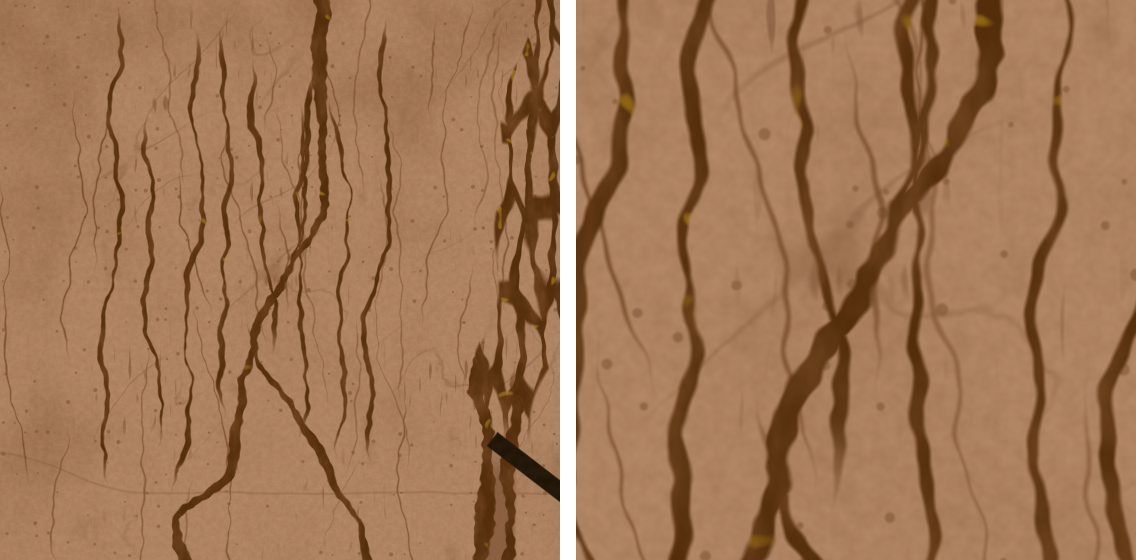
Left: the whole. Right: its middle third, enlarged.
Give the GLSL for this texture, as a Shadertoy shader.

```glsl
// Pale brown marble with steep dark veins, a braided vein web at the right and a dark rod.
#define ROCK vec3(0.685, 0.515, 0.385)
#define SHADE vec3(0.615, 0.445, 0.310)
#define STAIN vec3(0.500, 0.335, 0.215)
#define VEIN_LIGHT vec3(0.430, 0.260, 0.120)
#define VEIN_DARK vec3(0.330, 0.180, 0.045)
#define OCHRE vec3(0.630, 0.460, 0.080)
#define ROD vec3(0.135, 0.090, 0.035)
#define SOFT 0.0018
#define MID_VEINS 8
#define HAIR_VEINS 26
#define WEB_SCALE vec2(25.0, 6.5)

float hash(vec2 p) {
    vec3 q = fract(p.xyx * 0.1031);
    q += dot(q, q.yzx + 33.33);
    return fract((q.x + q.y) * q.z);
}

vec2 hash2(vec2 p) { return vec2(hash(p), hash(p + 71.7)); }

float corner(vec2 cell, vec2 offset) {
    float angle = 6.2832 * hash(cell);
    return dot(offset, vec2(cos(angle), sin(angle)));
}

// Gradient noise, roughly -0.7 to 0.7
float noise(vec2 p) {
    vec2 i = floor(p), f = p - i, e = vec2(1, 0);
    vec2 u = f * f * f * (f * (f * 6.0 - 15.0) + 10.0);
    return mix(mix(corner(i, f), corner(i + e, f - e), u.x),
               mix(corner(i + e.yx, f - e.yx), corner(i + 1.0, f - 1.0), u.x), u.y);
}

float fbm(vec2 p) {
    float sum = 0.0, amp = 0.6;
    for (int k = 0; k < 4; k++) {
        sum += amp * noise(p);
        p = p * 2.1 + 17.3;
        amp *= 0.5;
    }
    return sum;
}

// Coverage of a wandering, swelling vein around x = centre, between y = low and high
float vein(vec2 p, float centre, float width, float low, float high, float seed) {
    float drift = 0.045 * noise(vec2(p.y * 4.0, seed * 7.31))
                + 0.018 * noise(vec2(p.y * 12.0, seed * 3.17 + 40.0))
                + 0.006 * noise(vec2(p.y * 38.0, seed * 1.37 + 90.0));
    float d = p.x - centre - drift;
    float slope = length(vec2(dFdx(d), dFdy(d))) * iResolution.y;
    d = abs(d) / max(slope, 1.0);
    float taper = smoothstep(low, low + 0.08, p.y) * smoothstep(high, high - 0.08, p.y);
    float swell = 0.75 + 0.9 * noise(vec2(p.y * 7.0, seed * 5.3 + 9.0)) + 0.35 * noise(p * 65.0);
    float w = width * max(swell, 0.2) * taper;
    return taper * (1.0 - smoothstep(w - SOFT, w + SOFT, d));
}

// Braided walls between tall, lens-shaped cells
float web(vec2 p) {
    p.x += 0.018 * noise(p * vec2(9.0, 7.0)) + 0.006 * noise(p * 32.0);
    vec2 q = p * WEB_SCALE, cell = floor(q);
    float near = 9.0, second = 9.0;
    for (int j = -1; j <= 1; j++)
    for (int i = -1; i <= 1; i++) {
        vec2 c = cell + vec2(i, j);
        float d = length(c + 0.1 + 0.8 * hash2(c) - q);
        second = min(second, max(near, d));
        near = min(near, d);
    }
    float wall = 0.23 + 0.3 * noise(p * vec2(18.0, 8.0) + 5.0);
    return 1.0 - smoothstep(wall - 0.07, wall + 0.07, second - near);
}

void mainImage(out vec4 fragColor, in vec2 fragCoord) {
    vec2 p = fragCoord / iResolution.y;

    // Rock body: broad shading, cloudy stains and fine grain
    float cloud = fbm(p * vec2(5.0, 4.0) + 3.0);
    float rim = 0.35 * smoothstep(0.6, 1.05, p.y) + 0.2 * smoothstep(0.3, 0.0, p.x);
    vec3 col = mix(ROCK, SHADE, smoothstep(-0.05, 0.75, cloud + rim));
    col = mix(col, STAIN, 0.3 * smoothstep(0.2, 0.6, fbm(p * vec2(13.0, 9.0) + 31.0)));
    col += 0.025 * noise(p * 90.0) + 0.02 * noise(p * 210.0);

    // Short upright dashes and dark specks
    float patches = smoothstep(-0.1, 0.35, noise(p * 5.0 + 60.0));
    float dash = smoothstep(0.34, 0.55, noise(p * vec2(110.0, 19.0)));
    vec2 grid = p * 55.0, spot = floor(grid);
    float radius = 0.06 + 0.14 * hash(spot + 5.0);
    float speck = step(0.9, hash(spot + 13.0))
                * (1.0 - smoothstep(radius - 0.06, radius + 0.08, length(fract(grid) - 0.25 - 0.5 * hash2(spot))));
    col = mix(col, STAIN, max(0.65 * dash * patches, 0.6 * speck));

    // Faint slanting cracks and one nearly level seam
    float crack = abs(noise(vec2(p.x - 0.8 * p.y, p.y + 0.5 * p.x) * vec2(8.0, 4.0) + 0.15 * fbm(p * 14.0)));
    col = mix(col, STAIN, 0.35 * patches * (1.0 - smoothstep(0.0, 0.025, crack)));
    float seam = p.y - 0.12 - 0.07 * smoothstep(0.25, 0.0, p.x) - 0.004 * noise(p * 12.0);
    col = mix(col, STAIN, 0.3 * (1.0 - smoothstep(0.0, 0.004, abs(seam))));

    // Hairline veins
    float hairs = 0.0;
    for (int k = 0; k < HAIR_VEINS; k++) {
        float s = float(k) + 1.0;
        vec2 r = hash2(vec2(s, 8.0)), t = hash2(vec2(s, 29.0));
        float x = 0.92 * pow((s - r.x) / float(HAIR_VEINS), 0.75) + (t.x - 0.5) * 0.28 * (p.y - r.y);
        float reach = 0.1 + 0.22 * t.y;
        hairs = max(hairs, (0.4 + 0.4 * r.x) * vein(p, x, 0.0017, r.y - reach, r.y + reach, s + 50.0));
    }

    // Medium veins
    float veins = 0.0;
    for (int k = 0; k < MID_VEINS; k++) {
        float s = float(k);
        vec2 r = hash2(vec2(s, 47.0));
        float x = 0.2 + 0.068 * s + 0.1 * (r.x - 0.5) * (p.y - 0.5);
        float middle = 0.35 + 0.4 * r.y, reach = 0.27 + 0.2 * r.x;
        veins = max(veins, vein(p, x, 0.0035 + 0.003 * r.y, middle - reach, middle + reach, s + 20.0));
    }

    // Main trunk, its forks and the stems below the web
    float trunk = 0.43 + 0.15 * smoothstep(0.36, 0.62, p.y) - 0.095 * smoothstep(0.16, 0.07, p.y);
    veins = max(veins, vein(p, trunk, 0.0125, -0.2, 1.2, 1.0));
    veins = max(veins, vein(p, trunk - 0.035 * smoothstep(0.52, 0.64, p.y), 0.006, 0.42, 0.83, 1.0));
    veins = max(veins, vein(p, 0.45 + 0.2 * smoothstep(0.42, 0.02, p.y), 0.009, -0.2, 0.44, 2.0));
    veins = max(veins, vein(p, 0.862, 0.016, -0.2, 0.42, 3.0));
    veins = max(veins, vein(p, 0.917, 0.014, -0.2, 0.36, 4.0));

    // Braided web, bounded by a wandering margin
    float left = 0.887 - 0.035 * smoothstep(0.48, 0.34, p.y) + 0.06 * smoothstep(0.78, 0.96, p.y);
    float right = 0.95 + 0.12 * smoothstep(0.25, 0.52, p.y);
    float ragged = p.x + 0.025 * noise(p * vec2(9.0, 6.0) + 70.0);
    float zone = smoothstep(left, left + 0.006, ragged) * smoothstep(right, right - 0.01, ragged)
               * smoothstep(0.2, 0.27, p.y);
    veins = max(veins, zone * web(p));
    float core = smoothstep(0.86, 0.87, p.x) * smoothstep(0.925, 0.912, p.x) * smoothstep(0.22, 0.14, p.y);
    col = mix(col, STAIN, 0.75 * core);

    // Vein fill with ochre flecks
    vec3 fill = mix(VEIN_DARK, VEIN_LIGHT, smoothstep(-0.35, 0.5, fbm(p * vec2(35.0, 16.0))));
    float fleck = smoothstep(0.36, 0.5, noise(p * 42.0 + 8.0)) * smoothstep(0.0, 0.3, noise(p * 6.0) + 0.2 * zone);
    col = mix(col, VEIN_LIGHT, hairs);
    col = mix(col, mix(fill, OCHRE, 0.8 * fleck), veins);

    // Dark rod entering from the right edge
    vec2 along = normalize(vec2(0.121, -0.093)), from = p - vec2(0.879, 0.216);
    vec2 local = vec2(dot(from, along), dot(from, vec2(-along.y, along.x)));
    vec2 box = abs(local - vec2(0.12, 0.0)) - vec2(0.12, 0.0155);
    float rod = 1.0 - smoothstep(-SOFT, SOFT, max(box.x, box.y));
    col = mix(col, ROD + 0.03 * noise(p * 60.0), rod);

    fragColor = vec4(clamp(col, 0.0, 1.0), 1.0);
}
```
